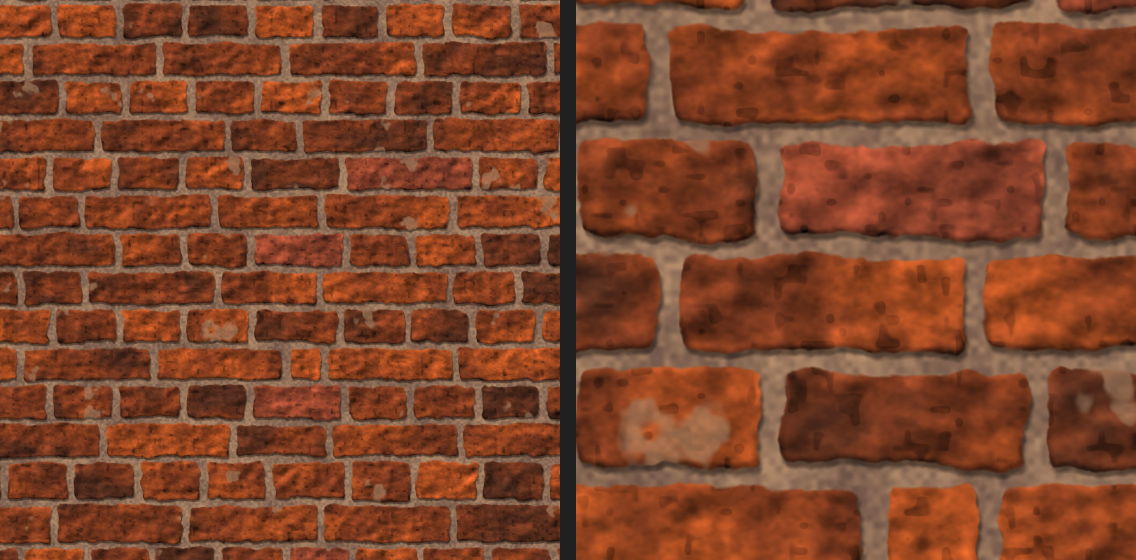
Left: the whole. Right: its middle third, enlarged.
Give the GLSL for this texture, as a Shadertoy shader.

```glsl
const vec3 UMBER  = vec3(0.31, 0.165, 0.11);
const vec3 RUST   = vec3(0.47, 0.215, 0.115);
const vec3 ORANGE = vec3(0.64, 0.29, 0.125);
const vec3 FADED  = vec3(0.56, 0.26, 0.175);
const vec3 GREY   = vec3(0.45, 0.34, 0.285);
const vec3 SAND   = vec3(0.67, 0.52, 0.40);

const float STRETCHER = 0.2357;
const vec2 JOINT = vec2(0.0073, 0.0057);

// Each course is laid outward from one closer brick: its left edge and width
const float CLOSER_LEFT[15] = float[15](0.449, 0.285, 0.461, 0.408, 0.441,
    0.383, 0.445, 0.388, 0.448, 0.510, 0.443, 0.418, 0.480, 0.332, 0.508);
const float CLOSER_WIDTH[15] = float[15](0.117, 0.225, 0.120, 0.126, 0.172,
    0.190, 0.173, 0.182, 0.161, 0.069, 0.174, 0.168, 0.142, 0.241, 0.124);

struct Brick {
    vec2 local;
    vec2 halfSize;
    vec2 id;
    float faded;
};

float hash(vec2 p) {
    vec3 q = fract(p.xyx * vec3(0.1031, 0.1030, 0.0973));
    q += dot(q, q.yzx + 33.33);
    return fract((q.x + q.y) * q.z);
}

float noise(vec2 p) {
    vec2 i = floor(p), f = fract(p);
    f = f * f * (3.0 - 2.0 * f);
    return mix(mix(hash(i), hash(i + vec2(1, 0)), f.x),
               mix(hash(i + vec2(0, 1)), hash(i + vec2(1, 1)), f.x), f.y);
}

float fbm(vec2 p) {
    float sum = 0.0, amp = 0.533;
    for (int i = 0; i < 4; i++) {
        sum += amp * noise(p);
        p = mat2(1.6, 1.2, -1.2, 1.6) * p + 7.1;
        amp *= 0.5;
    }
    return sum;
}

float roundBox(vec2 p, vec2 halfSize, float radius) {
    vec2 d = abs(p) - halfSize + radius;
    return length(max(d, 0.0)) + min(max(d.x, d.y), 0.0) - radius;
}

// Courses count downward; the lowest ones are taller
Brick brickAt(vec2 p) {
    float depth = 1.0 - p.y;
    bool low = depth > 0.8203;
    float height = low ? 0.0768 : 0.06806;
    float course = low ? 12.0 + (depth - 0.8203) / height : 1.0 + (depth - 0.0716) / height;
    float row = clamp(floor(course), 0.0, 14.0);
    float left = CLOSER_LEFT[int(row)], width = CLOSER_WIDTH[int(row)];
    float center = left + 0.5 * width, column = 77.0, faded = 0.0;

    if (abs(p.x - center) > 0.5 * width) {
        float edge = p.x < left ? left : left + width;
        float u = (p.x - edge) / STRETCHER;
        float cell = floor(u);
        // Headers and stretchers alternate, with a few swapped in the middle courses
        bool swapped = (abs(row - 6.0) < 1.5 && cell == -2.0)
                    || (row == 4.0 && cell == 0.0) || (row == 7.0 && cell == 1.0);
        float split = (mod(row, 2.0) < 0.5) != swapped ? 2.0 : 1.0;
        column = floor(u * split) + 31.0 * split;
        width = STRETCHER / split;
        center = edge + (floor(u * split) + 0.5) * width;
        faded = row == 4.0 && swapped ? 1.0 : 0.0;
    } else if (row > 2.0 && mod(row, 4.0) == 2.0) {
        faded = 1.0;
    }
    vec2 local = vec2(p.x - center, (0.5 - fract(course)) * height);
    return Brick(local, 0.5 * vec2(width, height) - JOINT, vec2(column, row), faded);
}

// Uneven brick outline with small tilts and chipped edges
float brickDistance(Brick b, vec2 p) {
    float tilt = (hash(b.id + 5.0) - 0.5) * 0.035;
    vec2 q = b.local + tilt * vec2(-b.local.y, b.local.x);
    vec2 trim = 0.002 * vec2(hash(b.id + 11.0), hash(b.id + 19.0));
    float chips = (fbm(p * 55.0 + b.id * 3.7) - 0.5) * 0.010;
    return roundBox(q, b.halfSize - trim + 0.001, 0.006) + chips;
}

vec3 brickColor(Brick b, vec2 p, float d) {
    float blotch = fbm(p * vec2(15.0, 20.0) + b.id * 7.3);
    float tone = 0.54 + 0.65 * (hash(b.id) - 0.5) + 1.25 * (blotch - 0.5);
    vec3 color = mix(UMBER, RUST, smoothstep(0.05, 0.48, tone));
    color = mix(color, ORANGE, smoothstep(0.45, 0.95, tone));
    color = mix(color, FADED * (0.8 + 0.4 * blotch), 0.85 * b.faded);
    // Rough face, lit from the upper left
    vec2 q = p * vec2(42.0, 58.0) + b.id;
    float relief = fbm(q) - fbm(q + vec2(-0.3, 0.4));
    float pits = smoothstep(0.76, 0.88, noise(p * 130.0 + b.id));
    float rim = smoothstep(-0.005, 0.0, d) * clamp(b.local.y / b.halfSize.y, -1.0, 1.0);
    color *= 1.0 + 1.1 * relief - 0.22 * pits + (rim < 0.0 ? 0.45 : 0.14) * rim;
    // Pale mortar smears
    float smear = smoothstep(0.73, 0.79, fbm(p * 19.0 + b.id * 2.1));
    return mix(color, SAND * 0.95, 0.65 * smear);
}

vec3 mortarColor(vec2 p, float shadow) {
    float grit = noise(p * 240.0);
    float patches = fbm(p * 24.0 + 40.0);
    vec3 color = mix(GREY, SAND, clamp(0.5 + 1.2 * (patches - 0.5) + 0.7 * (grit - 0.5), 0.0, 1.0));
    return color * (1.0 - 0.42 * shadow);
}

void mainImage(out vec4 fragColor, in vec2 fragCoord) {
    vec2 p = fragCoord / iResolution.xy;
    vec2 wobble = vec2(noise(p * 17.0), noise(p * 17.0 + 50.0)) - 0.5;
    vec2 q = p + wobble * vec2(0.007, 0.005);
    float soft = max(0.0012, 1.0 / iResolution.y);

    Brick brick = brickAt(q);
    float d = brickDistance(brick, p);
    vec2 toLight = vec2(-0.0015, 0.0035);
    float caster = brickDistance(brickAt(q + toLight), p + toLight);
    float shadow = 1.0 - smoothstep(-0.002, 0.002, caster);

    vec3 color = mix(brickColor(brick, p, d), mortarColor(p, shadow), smoothstep(-soft, soft, d));
    color *= 0.94 + 0.12 * noise(p * 260.0 + 9.0);
    fragColor = vec4(color, 1.0);
}
```
